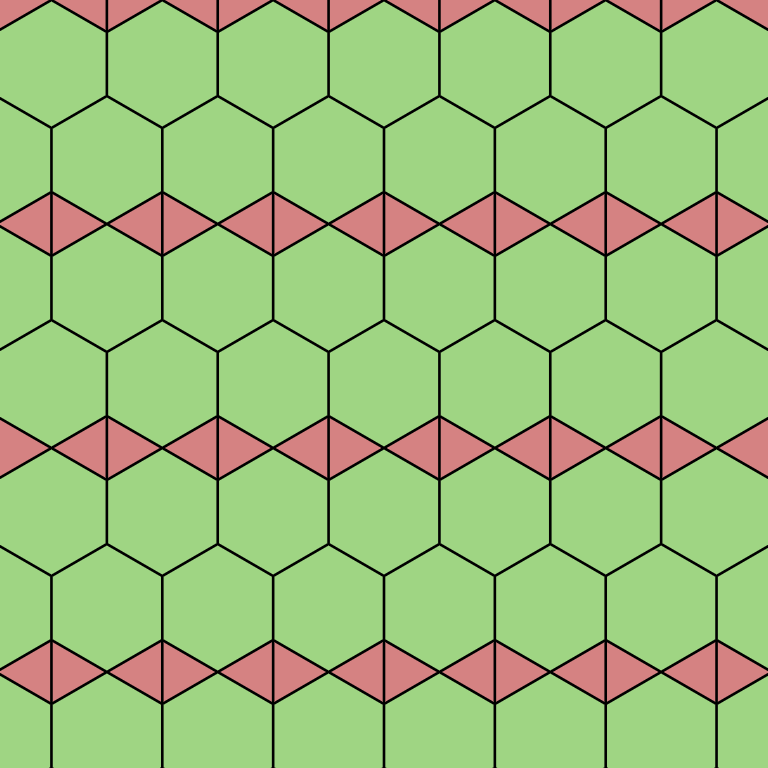
This pattern is drawn by a three.js fragment shader. Its source:

```glsl
#define SIDES_PER_CANVAS 12.0
#define LINE_WIDTH 0.041
#define BAND_HEIGHT 3.5
#define BAND_START 5.0
#define HEX_COLOR vec3(0.624, 0.835, 0.514)
#define TRIANGLE_COLOR vec3(0.835, 0.510, 0.510)
#define LINE_COLOR vec3(0.0)

varying vec2 vUv;

const float ROOT3 = 1.7320508;
const float HALF_HEX = 0.5 * ROOT3;

// Folds the plane into one half hexagon standing above half a triangle pair.
// Lengths are in hexagon sides; x = 0 is the vertical edge.
vec2 foldToCell(vec2 p) {
  float height = p.y - BAND_START;
  float band = floor(height / BAND_HEIGHT);
  float shift = HALF_HEX * (1.0 - mod(band, 2.0));
  float x = abs(mod(p.x + shift + HALF_HEX, ROOT3) - HALF_HEX);
  vec2 cell = vec2(x, height - band * BAND_HEIGHT);

  // The upper hexagon row is the lower one turned by half a turn.
  bool aboveZigzag = cell.y > 1.5 + cell.x / ROOT3;
  return aboveZigzag ? vec2(HALF_HEX, BAND_HEIGHT) - cell : cell;
}

// Signed distance to a line of the given slope crossing x = 0 at startY.
float slopedLine(vec2 p, float startY, float slope) {
  return (p.y - startY - slope * p.x) / sqrt(1.0 + slope * slope);
}

void main() {
  vec2 cell = foldToCell(vec2(vUv.x - 0.5, vUv.y) * SIDES_PER_CANVAS);
  float pixel = max(fwidth(vUv.y) * SIDES_PER_CANVAS, 1e-5);

  float triangleEdge = slopedLine(cell, 0.5, -1.0 / ROOT3);
  float zigzagEdge = slopedLine(cell, 1.5, 1.0 / ROOT3);
  float edge = min(cell.x, min(abs(triangleEdge), abs(zigzagEdge)));

  // Fills, then outlines with one-pixel smoothing.
  vec3 color = mix(TRIANGLE_COLOR, HEX_COLOR, clamp(triangleEdge / pixel + 0.5, 0.0, 1.0));
  float ink = clamp((0.5 * LINE_WIDTH - edge) / pixel + 0.5, 0.0, 1.0);
  gl_FragColor = vec4(mix(color, LINE_COLOR, ink), 1.0);
}
```
